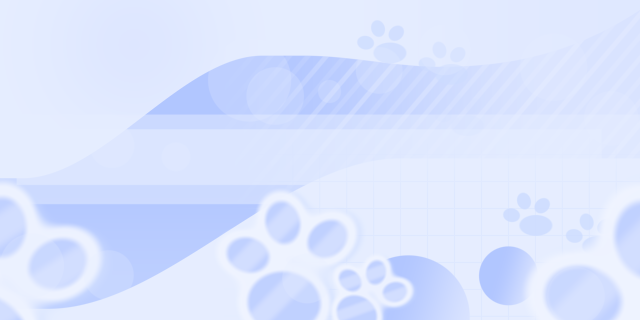
Reproduce this background procedurally as a WebGL 2 fragment shader.

```glsl
#version 300 es
precision highp float;
// Pale blue banner: a wave band, frosted bars, bubbles, a faint grid and soft paws.
uniform vec2 u_resolution;
out vec4 fragColor;

const vec3 PALE = vec3(0.90, 0.93, 1.00);
const vec3 MIST = vec3(0.865, 0.90, 1.00);
const vec3 SKY = vec3(0.80, 0.86, 1.00);
const vec3 BLUE = vec3(0.695, 0.775, 1.00);
const vec3 FROST = vec3(0.945, 0.96, 1.00);

float hash(float n) {
    n = fract(n * 0.1031);
    n *= n + 33.33;
    return fract(n * (n + n));
}

// Coverage of a shape with signed distance d and edge width w.
float cover(float d, float w) { return 1.0 - smoothstep(-w, w, d); }

float boxDistance(vec2 p, vec2 low, vec2 high) {
    vec2 q = abs(p - 0.5 * (low + high)) - 0.5 * (high - low);
    return length(max(q, 0.0)) + min(max(q.x, q.y), 0.0);
}

float ellipseDistance(vec2 p, vec2 radii) {
    return (length(p / radii) - 1.0) * min(radii.x, radii.y);
}

float smoothMin(float a, float b, float k) {
    float h = max(k - abs(a - b), 0.0) / k;
    return min(a, b) - h * h * k * 0.25;
}

// Heights of the two edges of the wave band.
float crest(float x) {
    float rise = 0.443 + 0.383 * smoothstep(0.07, 0.82, x);
    return rise - 0.035 * smoothstep(0.95, 1.38, x) + 0.5 * pow(max(x - 1.35, 0.0), 2.4);
}
float hill(float x) { return 0.035 + 0.47 * smoothstep(0.15, 1.25, x); }

// Three toes on an arc and one pad, in units of the paw size.
float pawDistance(vec2 p, vec2 padCentre, vec2 padRadii, float blend) {
    float d = ellipseDistance(p - padCentre, padRadii);
    for (int i = 0; i < 3; i++) {
        float angle = 2.97 - 1.1 * float(i);
        vec2 axis = vec2(cos(angle), sin(angle));
        vec2 q = p - 0.9 * axis;
        vec2 local = vec2(dot(q, axis), dot(q, vec2(-axis.y, axis.x)));
        d = smoothMin(d, ellipseDistance(local, vec2(0.42, 0.34)), blend);
    }
    return d;
}

// Plush paw: soft shadow, frosted rim and blue cushions.
vec3 plushPaw(vec3 col, vec2 p, vec2 centre, float size, float turn, float aa) {
    float c = cos(turn), s = sin(turn);
    vec2 q = mat2(c, -s, s, c) * (p - centre) / size;
    vec2 pad = vec2(-0.08, -0.72), radii = vec2(0.72, 0.62);
    float edge = aa / size;
    float body = pawDistance(q, pad, radii, 0.35) - 0.17;
    float shadow = pawDistance(q - vec2(0.09, 0.0), pad, radii, 0.35) - 0.17;
    float cushion = pawDistance(q, pad, radii, 0.02);
    col = mix(col, SKY, 0.65 * cover(shadow, 0.10));
    col = mix(col, FROST, 0.9 * cover(body, edge + 0.05));
    vec3 tint = mix(BLUE, MIST, 0.35 + 0.4 * smoothstep(-0.2, 0.8, sin(q.x * 5.0 - q.y * 4.0)));
    return mix(col, tint, cover(cushion, edge + 0.04));
}

vec3 disc(vec3 col, vec2 p, vec2 centre, float radius, float aa) {
    vec2 q = (p - centre) / radius;
    vec3 tint = mix(BLUE, MIST, smoothstep(-0.5, 1.3, q.x - 0.3 * q.y));
    return mix(col, tint, cover(length(p - centre) - radius, aa));
}

void main() {
    vec2 p = gl_FragCoord.xy / u_resolution.y;
    float aa = 0.8 / u_resolution.y;

    // Backdrop with a soft smudge
    vec3 col = mix(PALE, MIST, 0.7 * smoothstep(0.9, 2.0, p.x));
    col = mix(col, MIST, 0.9 * exp(-14.0 * dot(p - vec2(0.42, 0.86), p - vec2(0.42, 0.86))));

    // Wave band and the hill below it
    float band = cover(p.y - crest(p.x), aa);
    vec3 bandTint = mix(BLUE, MIST, 0.92 * smoothstep(0.75, 1.75, p.x));
    bandTint = mix(bandTint, SKY, 0.4 * smoothstep(0.5, 0.1, p.y));
    col = mix(col, bandTint, band);

    // Slanted stripes inside the band
    float slant = (p.x - 0.85 * p.y) / 0.058;
    float stripe = cover(abs(fract(slant) - 0.5) - 0.17, 0.06);
    float reach = smoothstep(0.65, 1.1, p.x) * smoothstep(0.33, 0.5, p.y);
    col = mix(col, FROST, stripe * band * reach * (0.12 + 0.2 * hash(floor(slant))));
    col = mix(col, PALE, cover(p.y - hill(p.x), aa));

    // Frosted bars
    col = mix(col, PALE, 0.5 * cover(boxDistance(p, vec2(-0.1, 0.362), vec2(2.1, 0.642)), aa));
    col = mix(col, PALE, 0.6 * cover(boxDistance(p, vec2(0.052, 0.422), vec2(1.88, 0.596)), aa));

    // Faint grid on the right
    vec2 cell = abs(fract((p - vec2(0.831, 0.18)) / 0.0842 + 0.5) - 0.5) * 0.0842;
    float line = max(cover(cell.x - 0.001, aa), cover(cell.y - 0.001, aa));
    col = mix(col, SKY, 0.4 * line * smoothstep(0.7, 1.0, p.x) * smoothstep(0.6, 0.35, p.y));

    // Flat paw prints: centre and strength
    vec3 prints[5] = vec3[](vec3(1.198, 0.857, 0.75), vec3(1.39, 0.79, 0.6),
        vec3(1.654, 0.318, 0.85), vec3(1.85, 0.253, 0.75), vec3(1.44, 0.63, 0.15));
    for (int i = 0; i < 5; i++) {
        vec2 q = (p - prints[i].xy) / 0.0625;
        float d = pawDistance(q, vec2(0.33, -0.36), vec2(0.82, 0.52), 0.02);
        col = mix(col, SKY, prints[i].z * cover(d, aa / 0.0625));
    }

    // Plush paws and discs
    col = plushPaw(col, p, vec2(0.0, 0.09), 0.222, -0.33, aa);
    col = plushPaw(col, p, vec2(0.912, 0.165), 0.158, -0.1, aa);
    col = disc(col, p, vec2(1.276, 0.01), 0.192, aa);
    col = plushPaw(col, p, vec2(1.155, 0.07), 0.09, -0.55, aa);
    col = disc(col, p, vec2(1.589, 0.138), 0.092, aa);
    col = plushPaw(col, p, vec2(2.07, 0.0), 0.285, -0.1, aa);

    // Translucent bubbles: centre and radius
    vec3 bubbles[14] = vec3[](vec3(0.86, 0.70, 0.09), vec3(0.78, 0.75, 0.13),
        vec3(1.03, 0.714, 0.036), vec3(0.35, 0.545, 0.07), vec3(0.55, 0.51, 0.045),
        vec3(1.91, 0.63, 0.085), vec3(1.185, 0.78, 0.073), vec3(1.39, 0.845, 0.08),
        vec3(1.73, 0.79, 0.105), vec3(0.91, 0.975, 0.055), vec3(0.34, 0.14, 0.078),
        vec3(0.10, 0.17, 0.10), vec3(0.96, 0.13, 0.078), vec3(1.80, 0.075, 0.09));
    for (int i = 0; i < 14; i++) {
        float d = length(p - bubbles[i].xy) - bubbles[i].z;
        col = mix(col, PALE, 0.24 * cover(d, aa));
    }
    fragColor = vec4(col, 1.0);
}
```
